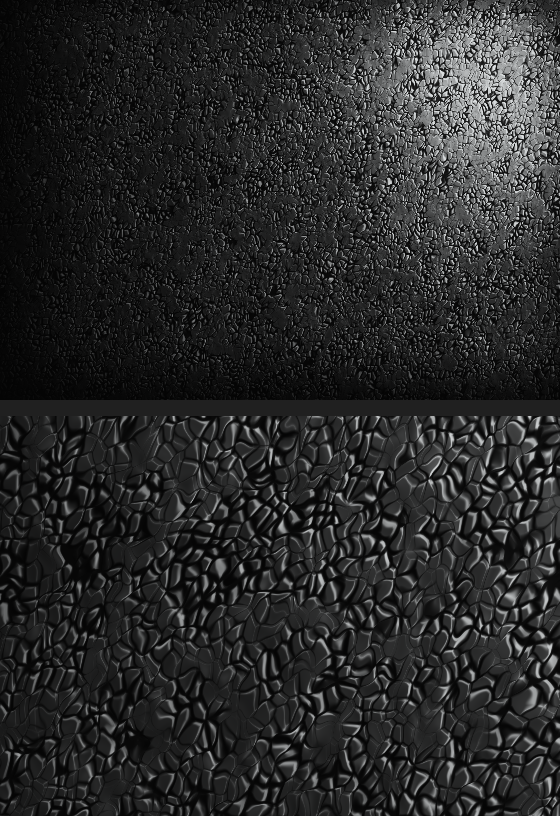
Top: the whole. Bottom: its middle third, enlarged.
Give the GLSL for this texture, as a WebGL 2 fragment shader.

```glsl
#version 300 es
precision highp float;
// Black pebbled leather lit by a soft lamp near the upper right corner.

uniform vec2 u_resolution;
out vec4 fragColor;

// Lengths are in canvas heights, grain lengths in cells.
const vec2 GRAIN_DENSITY = vec2(94.0, 72.0);
const float GRAIN_LEAN = -0.2;
const float GRAIN_WARP = 0.8;
const float GRAIN_JITTER = 0.95;
const vec2 CREASE_RANGE = vec2(-0.02, 0.36);
const float CREASE_BREAKUP = 0.5;
const float CREASE_FLOOR = 0.16;
const float RELIEF_STEP = 0.35;
const float RELIEF_NOISE = 0.7;
const vec2 LIGHT_DIR = vec2(0.86, 0.51);
const vec2 LAMP_POS = vec2(0.91, 0.75);   // fraction of the canvas
const float HOTSPOT_RADIUS = 0.27;
const float HOTSPOT_GAIN = 0.42;
const float SPILL_GAIN = 1.35;
const float SPILL_FALLOFF = 1.6;
const float FLAT_SHEEN = 0.27;
const float SLOPE_SHEEN = 1.15;
const float WHITE_LEVEL = 0.86;
const vec3 BLACK_LEVEL = vec3(0.014);
const vec3 LIGHT_TINT = vec3(0.985, 1.0, 1.005);

// Integer hash giving two values in 0..1 per lattice point.
vec2 hash2(vec2 cell) {
    uvec2 v = uvec2(ivec2(cell) + 4096) * 1664525u + 1013904223u;
    v.x += v.y * 1664525u;
    v.y += v.x * 1664525u;
    v ^= v >> 16u;
    v.x += v.y * 1664525u;
    v.y += v.x * 1664525u;
    v ^= v >> 16u;
    return vec2(v & 65535u) / 65535.0;
}

// Smooth value noise, two independent channels.
vec2 noise2(vec2 p) {
    vec2 i = floor(p);
    vec2 f = fract(p);
    f = f * f * (3.0 - 2.0 * f);
    vec2 low = mix(hash2(i), hash2(i + vec2(1.0, 0.0)), f.x);
    vec2 high = mix(hash2(i + vec2(0.0, 1.0)), hash2(i + vec2(1.0)), f.x);
    return mix(low, high, f.y);
}

// Cellular grain: gap between the two nearest pebble centres, 0 in a crease.
float creaseGap(vec2 p) {
    vec2 base = floor(p);
    float nearest = 9.0;
    float second = 9.0;
    for (int y = -1; y <= 1; y++) {
        for (int x = -1; x <= 1; x++) {
            vec2 cell = base + vec2(x, y);
            float d = length(cell + 0.5 + GRAIN_JITTER * (hash2(cell) - 0.5) - p);
            second = min(second, max(nearest, d));
            nearest = min(nearest, d);
        }
    }
    return second - nearest;
}

// Canvas position to leaning, distorted grain space.
vec2 grainSpace(vec2 p) {
    vec2 g = vec2(p.x + GRAIN_LEAN * p.y, p.y) * GRAIN_DENSITY;
    g += GRAIN_WARP * (noise2(g * 0.95) - 0.5);
    return g + 2.0 * (noise2(g * 0.11 + 31.0) - 0.5);
}

// Pebble tops that merge where the creases fade out.
float plateauAt(vec2 g) {
    float breakup = CREASE_BREAKUP * (noise2(g * 0.7 + 11.0).y - 0.42);
    return smoothstep(CREASE_RANGE.x, CREASE_RANGE.y, creaseGap(g) + breakup);
}

float reliefAt(vec2 g, float plateau) {
    return 0.75 * plateau + RELIEF_NOISE * noise2(g * 1.15 + 57.0).x;
}

void main() {
    vec2 p = gl_FragCoord.xy / u_resolution.y;
    vec2 uv = gl_FragCoord.xy / u_resolution;
    float aspect = u_resolution.x / u_resolution.y;

    // Grain relief and its slope towards the lamp
    vec2 g = grainSpace(p);
    vec2 toLight = g + LIGHT_DIR * RELIEF_STEP;
    float plateau = plateauAt(g);
    float slope = reliefAt(g, plateau) - reliefAt(toLight, plateauAt(toLight));
    float top = mix(CREASE_FLOOR, 1.0, plateau);

    // Lamp: compact hot spot plus wide spill, fading at the borders
    vec2 offset = p - LAMP_POS * vec2(aspect, 1.0);
    float dist = length(offset + 0.1 * (noise2(p * 5.0) - 0.5));
    float hot = HOTSPOT_GAIN * exp(-dist * dist / (HOTSPOT_RADIUS * HOTSPOT_RADIUS));
    float spill = SPILL_GAIN * exp(-SPILL_FALLOFF * dist);
    vec2 border = smoothstep(vec2(-0.1), vec2(0.2), uv) * smoothstep(vec2(-0.12), vec2(0.1), 1.0 - uv);
    float vignette = border.x * border.y;

    // Uneven polish, from broad mottling down to small patches
    float polish = 0.65 + 0.3 * noise2(p * 9.0 + 5.0).x + 0.2 * noise2(p * 27.0).y + 0.25 * noise2(g * 0.45).x;

    float facing = max(slope, 0.0);
    float sheen = spill * polish * (FLAT_SHEEN * top * (1.0 + 0.8 * slope) + SLOPE_SHEEN * facing * facing);
    float glare = hot * top * (1.0 + 0.4 * slope);
    float light = max(sheen + glare, 0.0) * vignette;

    // Soft shoulder below white
    light /= pow(1.0 + pow(light / WHITE_LEVEL, 4.0), 0.25);
    fragColor = vec4(clamp(BLACK_LEVEL + light * LIGHT_TINT, 0.0, 1.0), 1.0);
}
```
